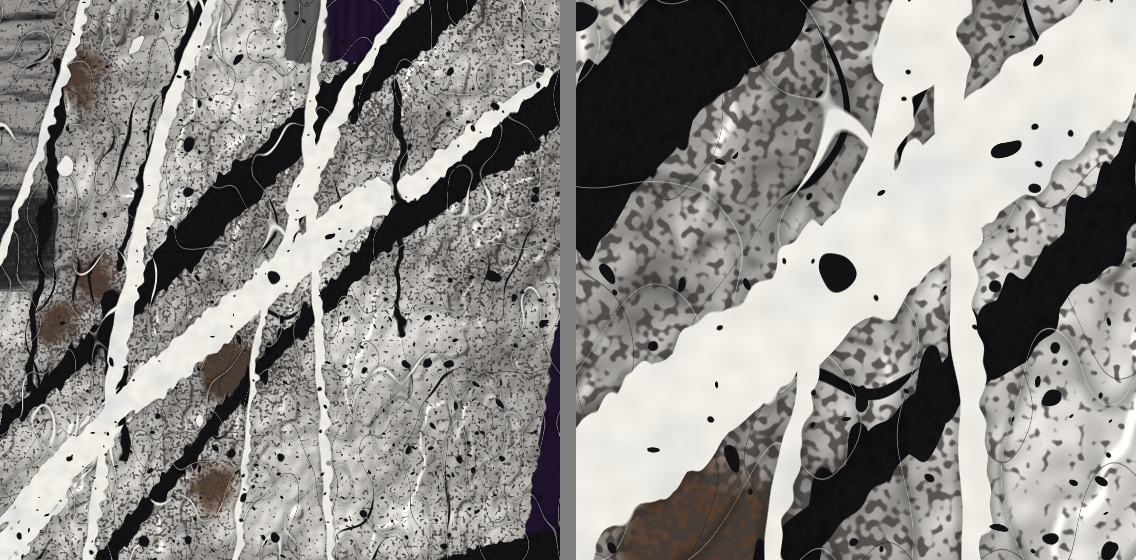
Left: the whole. Right: its middle third, enlarged.
Write a Shadertoy shader that draws this texture.

```glsl
// Abstract canvas: speckled grey plaster with rust stains, crossed by ragged
// black bars and dripping white paint. Strokes are tapered segments bent by
// gradient noise; the plaster relief is lit from the upper left.
const vec3 PALE = vec3(.78, .77, .75);
const vec3 MID = vec3(.58, .57, .56);
const vec3 GRIT = vec3(.25, .23, .22);
const vec3 BLACK = vec3(.07, .065, .075);
const vec3 WHITE = vec3(.94, .93, .9);
const vec3 RUST = vec3(.31, .21, .14);
const vec3 PURPLE = vec3(.12, .07, .17);
const float GRAIN = 190.;
const float RELIEF = 3.6;

vec2 hash2(vec2 cell) {
  uvec2 v = uvec2(ivec2(cell) + 4096) * uvec2(1664525u, 69069u) + 1013904223u;
  for (int i = 0; i < 3; i++) { v += v.yx * 1664525u; v ^= v >> 16u; }
  return vec2(v & 65535u) / 65535.;
}
float corner(vec2 c, vec2 f, vec2 o) {
  float a = 6.2832 * hash2(c + o).x;
  return dot(vec2(cos(a), sin(a)), f - o);
}
// Gradient noise, roughly -1 to 1
float noise(vec2 p) {
  vec2 c = floor(p), f = p - c, u = f * f * f * (f * (f * 6. - 15.) + 10.);
  float low = mix(corner(c, f, vec2(0)), corner(c, f, vec2(1, 0)), u.x);
  float high = mix(corner(c, f, vec2(0, 1)), corner(c, f, vec2(1)), u.x);
  return 1.4 * mix(low, high, u.y);
}
float fbm(vec2 p) {
  float sum = 0., amp = .5;
  for (int i = 0; i < 4; i++, amp *= .5) {
    sum += amp * noise(p);
    p = mat2(1.6, 1.2, -1.2, 1.6) * p + 5.3;
  }
  return sum;
}
float fill(float d) { return clamp(.5 - d * iResolution.y / 1.4, 0., 1.); }
float blob(vec2 p, float x, float y, float r) { return exp(-dot(p - vec2(x, y), p - vec2(x, y)) / (r * r)); }
// Tapered segment from e.xy to e.zw
float stroke(vec2 p, vec4 e, float r0, float r1) {
  vec2 v = e.zw - e.xy, w = p - e.xy;
  float t = clamp(dot(w, v) / dot(v, v), 0., 1.);
  return length(w - v * t) - mix(r0, r1, t);
}
// Two joined segments
float bend(vec2 p, vec4 e, vec2 end, float r0, float r1, float r2) {
  return min(stroke(p, e, r0, r1), stroke(p, vec4(e.zw, end), r1, r2));
}
float blackBars(vec2 p) {
  float d = bend(p, vec4(-.02, .21, .22, .44), vec2(.4, .64), .01, .022, .04);
  d = min(d, stroke(p, vec4(.4, .64, .83, 1.02), .036, .034));
  d = min(d, bend(p, vec4(.17, -.02, .48, .36), vec2(.7, .59), .015, .014, .022));
  d = min(d, stroke(p, vec4(.72, .61, 1.02, .84), .034, .042));
  return min(d, stroke(p, vec4(.74, -.03, 1.02, .03), .02, .034));
}
float blackTrails(vec2 p) {
  float d = bend(p, vec4(.37, 1, .29, .8), vec2(.21, .52), .012, .009, .004);
  d = min(d, bend(p, vec4(.11, .88, .08, .6), vec2(.05, .3), .01, .007, .003));
  d = min(d, stroke(p, vec4(.2, .46, .22, .18), .018, .006));
  return min(d, stroke(p, vec4(.712, .85, .712, .4), .007, .003));
}
float whiteDrips(vec2 p) {
  float d = bend(p, vec4(.74, 1.02, .62, .83), vec2(.53, .63), .007, .012, .023);
  d = min(d, bend(p, vec4(.53, .63, .46, .4), vec2(.42, 0), .012, .005, .005));
  d = min(d, bend(p, vec4(.58, 1.02, .548, .75), vec2(.593, -.02), .006, .01, .006));
  d = min(d, bend(p, vec4(.16, 1.02, .07, .73), vec2(-.01, .51), .007, .008, .006));
  d = min(d, bend(p, vec4(.39, 1.02, .29, .78), vec2(.21, .36), .009, .013, .017));
  return min(d, stroke(p, vec4(.21, .36, .155, -.02), .012, .009));
}
// One stretched, turned drop in some cells of a grid
float drops(vec2 p, float cells, float share) {
  vec2 g = p * cells, id = floor(g), at = hash2(id + 31.), look = hash2(id + 87.);
  float a = 6.2832 * look.x;
  vec2 f = (g - id - .5 - .4 * (at - .5)) * mat2(cos(a), sin(a), -sin(a), cos(a));
  f.y *= 1. + 2. * at.x * at.y;
  return (look.y < share ? length(f) - mix(.07, .24, look.x * at.y) : 1.) / cells;
}
// Broken thin curls along the zero lines of noise
float curls(vec2 p, float seed, float cover) {
  float mask = smoothstep(cover, cover + .3, noise(p * 7. + seed * 2.));
  return abs(noise(p * vec2(15, 9) + seed)) / 17. - .0028 * mask;
}
float crust(vec2 p) { return .5 * fbm(p * 7.) + .09 * smoothstep(-.02, .03, fbm(p * vec2(6, 4) + 7.)); }

void mainImage(out vec4 fragColor, in vec2 fragCoord) {
  vec2 p = fragCoord / iResolution.y;
  vec2 wobble = vec2(noise(p * 17.), noise(p * 17. + 40.));
  vec2 rough = vec2(noise(p * 55.), noise(p * 55. + 90.));
  vec2 q = p + .007 * wobble + .004 * rough;
  float spikes = max(0., noise(p * vec2(60, 16)));
  float bars = blackBars(q) - .02 * spikes + .003;
  // Plaster relief, rust stains, brushed corner
  float cloud = fbm(p * 4. + 3.), scrape = noise(p * vec2(80, 6));
  vec3 col = mix(PALE, MID, smoothstep(-.25, .35, cloud)) + .03 * scrape;
  col += RELIEF * (crust(p) - crust(p + vec2(-.004, .004)));
  float rust = blob(p, .14, .86, .06) + blob(p, .1, .42, .045) + blob(p, .17, .5, .05)
    + blob(p, .38, .13, .055) + 1.5 * blob(p, .41, .34, .055);
  col = mix(col, RUST, .9 * smoothstep(.25, .95, rust + .9 * rust * fbm(p * 22.)));
  float brushed = smoothstep(-.1, .5, fbm(p * vec2(6, 45)) + .9 * blob(p, .03, .56, .09));
  col = mix(col, mix(MID, BLACK, brushed), .85 * fill(max(p.x - .1, .48 - p.y) + .012 * wobble.x));
  // Sprayed grit, denser beside the bars
  float grain = noise(p * GRAIN) + .6 * noise(p * GRAIN * .5 + 9.);
  float density = .4 * exp(-9. * max(bars, 0.)) + .6 * cloud + .3 * rust - .22;
  col = mix(col, GRIT, .78 * smoothstep(.08, .6, grain + density));
  // Top blocks and purple edge
  vec3 block = mix(MID * .62, PURPLE, smoothstep(.575, .59, q.x)) + .03 * scrape;
  col = mix(col, block, fill(max(abs(q.x - .61) - .1, .89 - q.y)));
  col = mix(col, PURPLE, fill(max(.93 + .155 * p.y - q.x, p.y - .5)));
  // Black paint, then torn white paint with a soft shadow
  float black = min(bars, blackTrails(q + .006 * wobble) - .006 * spikes);
  col = mix(col, BLACK + .015 * grain, fill(min(black, curls(p, 13., .25))));
  float torn = max(0., noise(vec2(p.x + p.y, p.y - p.x) * vec2(6, 48))) * (1. - smoothstep(.05, .45, p.x));
  float white = bend(q, vec4(-.02, 0, .2, .26), vec2(.67, .65), .042, .028, .032);
  white = min(white, stroke(q, vec4(.73, .66, .98, .87), .02, .008)) + .045 * torn - .012 * spikes;
  white = min(min(white, whiteDrips(q) + .004 * rough.x), drops(q + .37, 9., .07));
  white = min(white, curls(p, 51., .35 - .25 * blob(p, .1, .2, .2)));
  col *= .78 + .22 * smoothstep(0., .008, white);
  col = mix(col, WHITE + .035 * rough.x - vec3(.09, .07, .03) * max(wobble.y, 0.), fill(white));
  // Black spatter, heavier toward the lower right
  float share = .12 + .13 * smoothstep(.3, .9, p.x + .6 - p.y);
  for (float i = 0.; i < 3.; i++)
    col = mix(col, BLACK, fill(drops(p + .003 * rough + i * .21, 13. * exp2(i), share)));
  fragColor = vec4(clamp(col, 0., 1.), 1);
}
```
